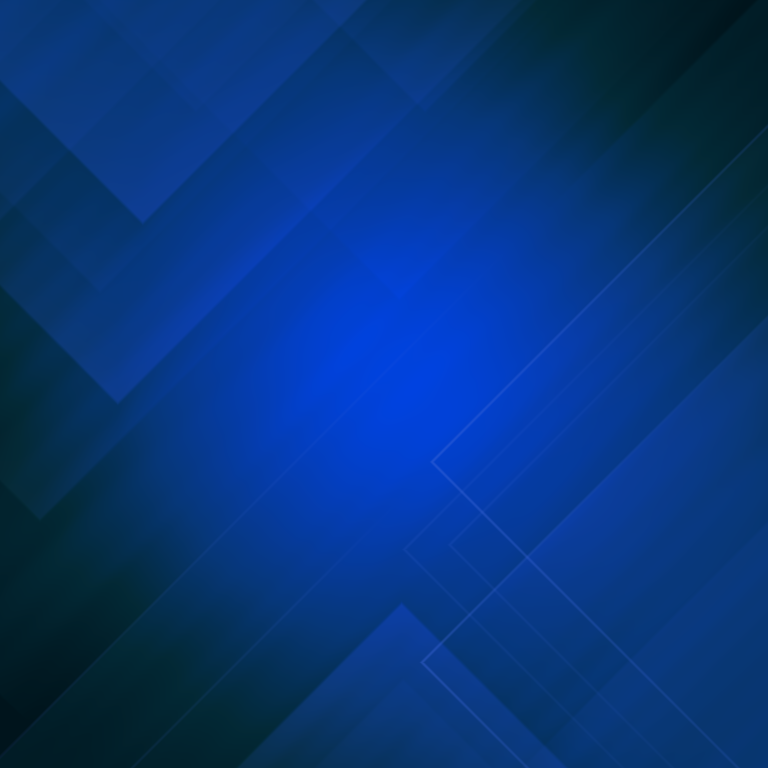
This background is drawn by a Shadertoy shader. Its source:

```glsl
// Deep blue diagonal panels with thin outlines around a soft central glow.

// Colour ramp, from shade to light
const vec3 INK = vec3(0.0, 0.08, 0.11);
const vec3 TEAL = vec3(0.01, 0.16, 0.21);
const vec3 NAVY = vec3(0.025, 0.215, 0.47);
const vec3 BLUE = vec3(0.02, 0.235, 0.67);
const vec3 ELECTRIC = vec3(0.0, 0.26, 0.88);
const vec3 PANEL_TINT = vec3(0.25, 0.12, 0.10);
const vec3 LINE_COLOR = vec3(0.24, 0.40, 0.85);

// Lighting
const vec2 GLOW_CENTER = vec2(0.515, 0.515);
const float GLOW_AREA = 0.075;
const float GLOW_GAIN = 0.55;
const float AMBIENT = 0.455;
const float CORNER_SHADE = 0.36;
const float LEFT_SHADE = 0.13;
const float SHADOW_REACH = 0.07;
const float SHADOW_GAIN = 0.55;
const float ARM_FADE = 0.85;
const float EDGE_SOFTNESS = 0.0042;
const float LINE_WIDTH = 0.0022;
const float GRAIN_GAIN = 0.045;
const vec2 GRAIN_SCALE = vec2(1.6, 24.0);

// Diagonal axes: q.x = x + y, q.y = x - y
const float RIDGE = -0.014;
const float LOWER_STREAK = 0.172;

// Panels: corner in diagonal axes, strength, inner reach
const vec4 DOWN_PANELS[9] = vec4[9](
    vec4(0.895, -0.523, 0.11, 0.25), vec4(0.628, -0.321, 0.10, 0.11),
    vec4(0.374, -0.270, 0.055, 0.14), vec4(1.130, -0.090, 0.025, 0.10),
    vec4(1.408, -0.301, 0.035, 0.12), vec4(0.640, -0.714, 0.035, 0.12),
    vec4(1.110, -0.600, 0.02, 0.12), vec4(0.200, -0.920, 0.03, 0.12),
    vec4(0.750, -0.490, 0.025, 0.10));
const vec4 UP_PANELS[2] = vec4[2](
    vec4(0.738, 0.308, 0.12, 0.22), vec4(0.640, 0.410, 0.02, 0.10));
const vec4 SIDE_PANELS[4] = vec4[4](
    vec4(0.961, 0.164, 0.06, 0.25), vec4(0.687, 0.412, 0.15, 0.22),
    vec4(0.876, 0.295, 0.02, 0.10), vec4(0.500, 0.680, 0.06, 0.20));

// Outlines: corner, opacity, fade length
const vec4 OUTLINES[4] = vec4[4](
    vec4(0.961, 0.164, 0.46, 0.80), vec4(0.687, 0.412, 0.42, 0.45),
    vec4(0.811, 0.242, 0.15, 0.70), vec4(0.876, 0.295, 0.15, 0.70));

vec3 ramp(float light) {
    float t = clamp(light, 0.0, 1.0) * 4.0;
    vec3 c = mix(INK, TEAL, clamp(t, 0.0, 1.0));
    c = mix(c, NAVY, clamp(t - 1.0, 0.0, 1.0));
    c = mix(c, BLUE, clamp(t - 2.0, 0.0, 1.0));
    return mix(c, ELECTRIC, clamp(t - 3.0, 0.0, 1.0));
}

vec2 gradient(vec2 cell) {
    float a = 6.2832 * fract(sin(dot(cell, vec2(127.1, 311.7))) * 4375.85);
    return vec2(cos(a), sin(a));
}

float gradientNoise(vec2 p) {
    vec2 i = floor(p), f = fract(p);
    vec2 w = f * f * f * (f * (f * 6.0 - 15.0) + 10.0);
    vec2 e = vec2(1.0, 0.0);
    float low = mix(dot(gradient(i), f), dot(gradient(i + e.xy), f - e.xy), w.x);
    float high = mix(dot(gradient(i + e.yx), f - e.yx),
                     dot(gradient(i + e.xx), f - e.xx), w.x);
    return mix(low, high, w.y);
}

// Right-angled panel: lit inside its edges, shadowed just outside
float panelLight(vec2 q, vec4 panel, vec2 side, float soft) {
    vec2 d = (q - panel.xy) * side;
    float edge = min(d.x, d.y);
    float inside = smoothstep(-soft, soft, edge);
    float fill = inside * exp(-max(edge, 0.0) / panel.w);
    float shadow = (1.0 - inside) * exp(min(edge, 0.0) / SHADOW_REACH);
    float armFade = exp(-max(max(d.x, d.y), 0.0) / ARM_FADE);
    return panel.z * armFade * (fill - SHADOW_GAIN * shadow);
}

float stroke(float d, float soft) {
    return 1.0 - smoothstep(LINE_WIDTH - soft, LINE_WIDTH + soft, abs(d));
}

void mainImage(out vec4 fragColor, in vec2 fragCoord) {
    vec2 p = fragCoord / iResolution.xy;
    vec2 q = vec2(p.x + p.y, p.x - p.y);
    float pixel = 1.5 / min(iResolution.x, iResolution.y);
    float soft = max(EDGE_SOFTNESS, pixel);
    float lineSoft = max(LINE_WIDTH, pixel);

    // Central glow, dark ends of the main diagonal, dim left side
    vec2 r = p - GLOW_CENTER;
    float along = abs(q.x - GLOW_CENTER.x - GLOW_CENTER.y);
    float light = AMBIENT + GLOW_GAIN * exp(-dot(r, r) / GLOW_AREA);
    light -= CORNER_SHADE * smoothstep(0.25, 1.0, along);
    light -= LEFT_SHADE * exp(-p.x / 0.12)
           * smoothstep(0.25, 0.45, p.y) * (1.0 - smoothstep(0.7, 0.95, p.y));
    light += GRAIN_GAIN * gradientNoise(q * GRAIN_SCALE);

    // Shade above the ridge, with a dark tip at the lower left
    float above = 1.0 - smoothstep(-soft, soft, q.y - RIDGE);
    light -= 0.11 * above * exp(min(q.y - RIDGE, 0.0) / 0.10)
           * smoothstep(0.3, 0.9, along);
    light -= 0.06 * above * (1.0 - smoothstep(-soft, soft, q.x - 0.095));

    // Overlapping panels
    float lift = 0.0;
    for (int i = 0; i < 9; i++)
        lift += panelLight(q, DOWN_PANELS[i], vec2(1.0, -1.0), soft);
    for (int i = 0; i < 2; i++)
        lift += panelLight(q, UP_PANELS[i], vec2(-1.0, 1.0), soft);
    for (int i = 0; i < 4; i++) {
        float reveal = smoothstep(0.0, 0.45, q.x - SIDE_PANELS[i].x);
        lift += reveal * panelLight(q, SIDE_PANELS[i], vec2(1.0), soft);
    }
    vec3 color = ramp(light + lift) + PANEL_TINT * max(lift, 0.0);

    // Outlined corners
    for (int i = 0; i < 4; i++) {
        vec2 d = q - OUTLINES[i].xy;
        float fade = exp(-max(max(d.x, d.y), 0.0) / OUTLINES[i].w);
        float line = stroke(min(d.x, d.y), lineSoft);
        color = mix(color, LINE_COLOR, OUTLINES[i].z * fade * line);
    }

    // Long faint streaks
    float streaks = stroke(q.y - RIDGE, lineSoft) * (1.0 - smoothstep(0.9, 1.4, q.x));
    streaks += stroke(q.y - LOWER_STREAK, lineSoft) * (1.0 - smoothstep(0.6, 0.9, q.x));
    color = mix(color, LINE_COLOR, 0.10 * streaks);

    fragColor = vec4(clamp(color, 0.0, 1.0), 1.0);
}
```
